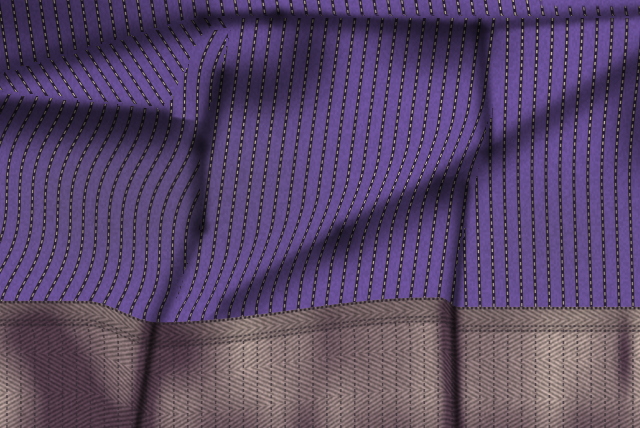
A Shadertoy shader for this texture:

```glsl
#define GAP 0.0325
#define STRIPE_HALF 0.0034
#define DASH_GAP 0.016
#define TWILL_GAP 0.0105
#define VIOLET vec3(0.40, 0.305, 0.575)
#define DUSK vec3(0.35, 0.29, 0.46)
#define THREAD vec3(0.12, 0.10, 0.12)
#define GOLD vec3(0.80, 0.74, 0.63)
#define ZARI vec3(0.72, 0.64, 0.61)
#define PLUM vec3(0.31, 0.22, 0.28)
#define TAU 6.2832

float hash(vec2 p) {
    p = fract(p * vec2(.1031, .1137));
    p += dot(p, p.yx + 33.33);
    return fract((p.x + p.y) * p.x * 17.);
}

float noise(vec2 p) {
    vec2 i = floor(p), f = fract(p);
    f *= f * (3. - 2. * f);
    return mix(mix(hash(i), hash(i + vec2(1, 0)), f.x),
               mix(hash(i + vec2(0, 1)), hash(i + vec2(1, 1)), f.x), f.y);
}

float blob(vec2 p, vec2 center, vec2 radius) {
    p = (p - center) / radius;
    return exp(-dot(p, p));
}

// Soft fold along a segment, with its own width on either side
float fold(vec2 p, vec4 ends, float leftWidth, float rightWidth) {
    vec2 d = ends.zw - ends.xy, q = p - ends.xy;
    float side = (d.x * q.y - d.y * q.x) / length(d);
    q -= d * clamp(dot(q, d) / dot(d, d), 0., 1.);
    float w = mix(rightWidth, leftWidth, smoothstep(-.006, .006, side));
    return exp(-dot(q, q) / (w * w));
}

float band(float d, float halfWidth, float aa) {
    return 1. - smoothstep(halfWidth - aa, halfWidth + aa, abs(d));
}

float borderEdge(float x) {
    return .297 - .05 * smoothstep(.2, .37, x) + .058 * smoothstep(.37, 1., x)
         - .022 * smoothstep(1.03, 1.07, x);
}

// Horizontal stripe coordinate, bent by each fold
float stripeCoord(vec2 p) {
    float y = p.y - .3;
    float foldX = .47 - .36 * max(0., .47 - p.y) + .25 * max(0., p.y - .66);
    float pleatY = .785 - .1 * p.x + .2 * smoothstep(.37, .5, p.x);
    float topY = min(.83 + .28 * p.x, .962);
    float rise = y - .016 - .585 * (p.x - .566);
    float middle = .13 * y + .045 * smoothstep(-.06, .13, rise);
    float left = .26 * y + .014 * sin(p.y * 17. + p.x * 6.);
    left = mix(left, .5 - .65 * p.y, smoothstep(-.002, .002, p.y - pleatY));
    float right = -.03 * y + .07 * smoothstep(.55, 1., p.y) * (p.x - .9);
    float bend = mix(left, middle, smoothstep(-.002, .002, p.x - foldX));
    bend = mix(bend, right, smoothstep(-.002, .002, p.x - 1.065 - .1 * smoothstep(.3, .9, p.y)));
    bend = mix(bend, -.15 * p.y, smoothstep(-.002, .002, p.y - topY));
    return p.x - bend * smoothstep(.2, .32, p.y);
}

float silkShadow(vec2 p) {
    // Diagonal fold
    float s = .7 * fold(p, vec4(1.12, .64, 1.03, .58), .05, .02);
    s += .7 * fold(p, vec4(1.02, .57, .8, .46), .06, .02);
    s += .6 * fold(p, vec4(.79, .455, .53, .29), .045, .018);
    // Upright folds
    s += .8 * fold(p, vec4(1.125, .93, 1.143, .65), .012, .02);
    s += .8 * fold(p, vec4(1.09, .56, 1.063, .28), .01, .02);
    s += fold(p, vec4(.52, .82, .47, .66), .025, .02);
    s += .9 * fold(p, vec4(.47, .66, .47, .47), .014, .025);
    s += .6 * fold(p, vec4(.47, .47, .37, .25), .015, .025);
    // Pleat and top creases
    s += 1.2 * fold(p, vec4(-.1, .76, .38, .725), .02, .065);
    s += .7 * fold(p, vec4(0, .83, .47, .95), .035, .03);
    s += fold(p, vec4(.47, .955, .65, .965), .014, .02);
    s += .9 * fold(p, vec4(.65, .965, 1.12, .935), .012, .028);
    s += .6 * fold(p, vec4(1.12, .935, 1.5, .97), .02, .012);
    s += .6 * fold(p, vec4(1.5, .86, 1.17, .66), .035, .025);
    // Broad hollows
    s += .8 * blob(p, vec2(.6, .8), vec2(.11, .06));
    s += .7 * blob(p, vec2(.72, .88), vec2(.06, .07));
    s += .7 * blob(p, vec2(1.03, .9), vec2(.13, .06));
    s += .6 * blob(p, vec2(1.5, .72), vec2(.07, .12));
    return s + .7 * blob(p, vec2(0, .97), vec2(.35, .1));
}

vec3 silk(vec2 p, float u, float aa) {
    float dusk = blob(p, vec2(.25, .53), vec2(.27, .17))
               + .5 * blob(p, vec2(.6, .6), vec2(.18, .2))
               + .5 * blob(p, vec2(1.3, .45), vec2(.2, .15));
    vec3 col = mix(VIOLET, DUSK, min(.85, dusk));
    col *= .93 + .14 * noise(p * vec2(260, 200));
    // Dark stripes with a dashed metal core, hidden inside the creases
    float x = (fract(u / GAP) - .5) * GAP;
    float phase = hash(vec2(floor(u / GAP), 3));
    float dash = smoothstep(-.5, .6, cos(TAU * (p.y / DASH_GAP + phase)));
    float glint = .5 + .6 * noise(p * 7.) - .35 * min(1., dusk);
    float striped = 1. - smoothstep(.98, .99, p.y) * smoothstep(1.24, 1.28, p.x);
    striped *= 1. - smoothstep(2., 4., fwidth(u) / aa);
    col = mix(col, THREAD, .9 * striped * band(x, STRIPE_HALF, aa));
    col = mix(col, GOLD, striped * dash * glint * band(x, STRIPE_HALF * .45, aa));
    return col * (.18 + .86 * exp(-1.25 * silkShadow(p)));
}

vec3 brocade(vec2 p, float depth, float u, float aa) {
    // Dull patches and folds
    float dull = .95 * fold(p, vec4(.08, .22, .2, .03), .08, .08)
               + fold(p, vec4(.36, .25, .325, 0), .035, .025)
               + .7 * blob(p, vec2(.42, .18), vec2(.08, .1))
               + .4 * blob(p, vec2(.75, .2), vec2(.07, .14))
               + fold(p, vec4(1.05, .28, 1.062, 0), .022, .025)
               + .8 * blob(p, vec2(1.46, .17), vec2(.018, .09))
               + .5 * noise(p * vec2(14, 5)) + .25 * smoothstep(.08, 0., p.y);
    vec3 col = mix(ZARI, PLUM, min(dull, .95));
    // Twill that turns into chevrons along two rows
    float arm = min(abs(depth - .215), abs(depth - .03));
    float twill = sin(TAU * (.55 * p.x + arm) / TWILL_GAP);
    col *= .9 + .16 * twill + .2 * (noise(p * 240.) - .4);
    // Upright threads
    float dash = smoothstep(-.4, .4, sin(TAU * p.y / .014));
    float thread = band((fract(u / GAP) - .5) * GAP, .0018, aa);
    col = mix(col, THREAD * 1.6, .7 * thread * dash * smoothstep(.04, .06, depth));
    // Trim and dotted rows
    col *= 1. - .12 * band(depth - .03, .03, .004);
    float rows = band(depth - .003, .003, aa) + .7 * band(depth - .045, .002, aa)
               + .7 * band(depth - .056, .002, aa);
    col = mix(col, THREAD * 1.5, min(1., rows) * (.55 + .45 * sin(TAU * p.x / .01)));
    float core = fold(p, vec4(.36, .24, .32, 0), .012, .009)
               + fold(p, vec4(1.06, .28, 1.068, 0), .008, .01);
    return col * (1. - .6 * min(1., core));
}

void mainImage(out vec4 fragColor, in vec2 fragCoord) {
    vec2 p = fragCoord / iResolution.y;
    float aa = .75 / iResolution.y, u = stripeCoord(p);
    float depth = borderEdge(p.x) - p.y;
    vec3 col = mix(silk(p, u, aa), brocade(p, depth, u, aa), smoothstep(-aa, aa, depth));
    fragColor = vec4(clamp(col, 0., 1.), 1);
}
```
